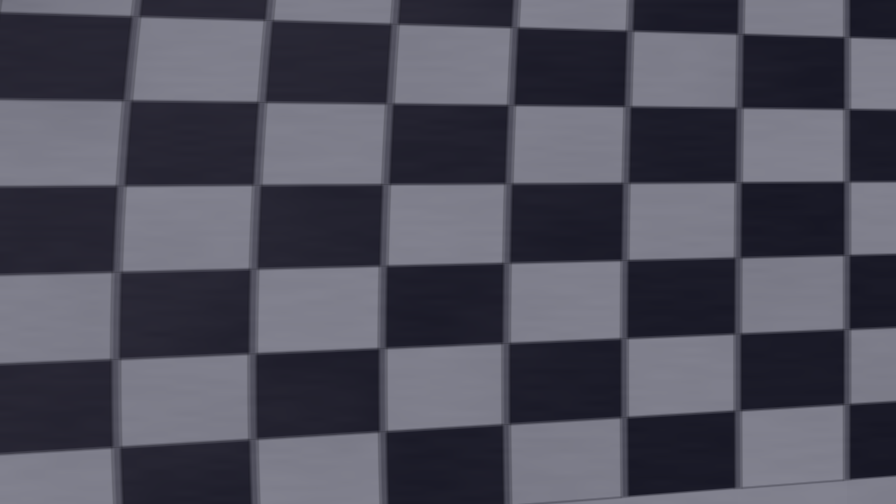
Write a WebGL 2 fragment shader that draws this pattern.

```glsl
#version 300 es
precision highp float;

uniform vec2 u_resolution;
out vec4 fragColor;

float hash(vec2 p) {
    vec3 q = fract(vec3(p.xyx) * 0.1031);
    q += dot(q, q.yzx + 33.33);
    return fract((q.x + q.y) * q.z);
}

float noise(vec2 p) {
    vec2 cell = floor(p), f = fract(p);
    f = f * f * (3.0 - 2.0 * f);
    return mix(mix(hash(cell), hash(cell + vec2(1, 0)), f.x),
               mix(hash(cell + vec2(0, 1)), hash(cell + vec2(1, 1)), f.x), f.y);
}

// Canvas position, y down, to board columns and rows seen at an angle
vec2 boardCoords(vec2 p) {
    float t = 3.0 * p.y - 1.097;
    float bow = t * (0.0093 * t - 0.0204);
    float s = (p.x - bow * (1.6806 - p.x) / 1.44 - 0.2407) / 1.44;
    float row = (p.y - 0.3704 + 0.0055 * p.x) / (0.1743 - 0.0175 * p.x);
    return vec2(6.0 * (s + 0.136 * s * (s - 1.0)), 2.0 + row - 0.005 * row * row);
}

// Square wave of period 2 whose edge is split into two soft steps
float stepWave(float x, float split, float soft) {
    float tri = abs(mod(x - 0.5, 2.0) - 1.0) - 0.5;
    return 0.5 * (clamp((tri + split) / soft, -1.0, 1.0)
                + clamp((tri - split) / soft, -1.0, 1.0));
}

void main() {
    vec2 p = gl_FragCoord.xy / u_resolution.y;
    p.y = 1.0 - p.y;
    vec2 board = boardCoords(p);
    vec2 pixel = vec2(6.5, 6.5) / u_resolution.y;

    // Checker, with a plain margin below the last row
    vec2 soft = max(vec2(0.016, 0.014), 0.7 * pixel);
    float checker = stepWave(board.x, 0.027, soft.x) * stepWave(board.y, 0.012, soft.y);
    float margin = smoothstep(-0.025, 0.025, board.y - 6.0);
    float light = mix(0.5 + 0.5 * checker, 1.0, margin);

    // Uneven light, cloudy wear and faint horizontal weave
    float clouds = noise(p * 6.0) - 0.5;
    float weave = noise(p * vec2(16.0, 95.0)) - 0.5;
    float tone = noise(floor(board) + 40.0) - 0.5;
    float shade = smoothstep(0.5, 1.9, p.x + 0.7 * p.y + 0.5 * clouds);
    vec3 pale = vec3(0.49, 0.49, 0.54) + 0.02 * clouds + 0.015 * tone;
    pale -= 0.04 * smoothstep(0.5, 0.0, length(p));
    vec3 dark = mix(vec3(0.155, 0.150, 0.200), vec3(0.10, 0.10, 0.15), shade);
    dark += 0.012 * tone;
    vec3 color = mix(dark, pale, light) + 0.014 * weave;

    // Thin shadow lines beside the upright seams and along the level ones
    vec2 seam = abs(fract(board + 0.5) - 0.5);
    vec2 thin = max(vec2(0.014), pixel);
    float upright = 1.0 - smoothstep(0.0, thin.x, abs(seam.x - 0.036));
    float level = 1.0 - smoothstep(0.0, thin.y, seam.y);
    color *= 1.0 - (0.13 * upright + 0.12 * level) * (1.0 - margin);

    fragColor = vec4(color, 1.0);
}
```
